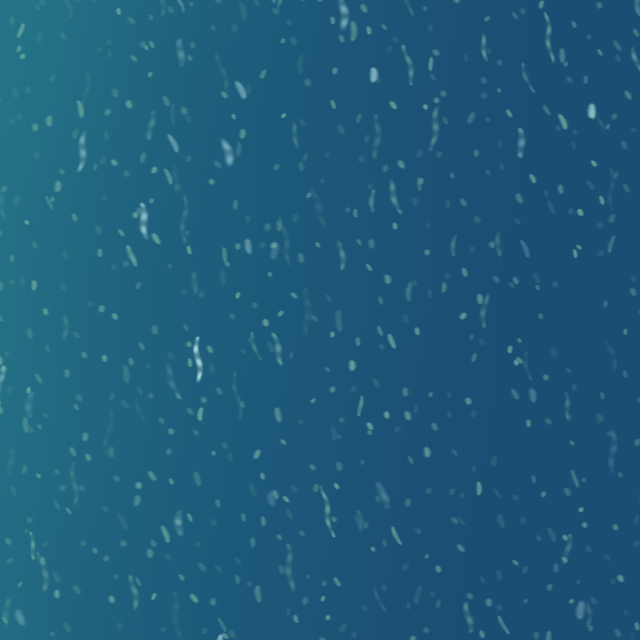
A WebGL 1 fragment shader for this texture:

```glsl
precision highp float;
uniform vec2 u_resolution;

const vec3 TEAL = vec3(0.14, 0.45, 0.525);
const vec3 SEA_BLUE = vec3(0.125, 0.385, 0.495);
const vec3 MID_BLUE = vec3(0.11, 0.345, 0.475);
const vec3 DEEP_BLUE = vec3(0.105, 0.305, 0.45);
const vec3 DROP_GREEN = vec3(0.42, 0.66, 0.62);
const vec3 DROP_PALE = vec3(0.70, 0.88, 0.88);

float hash(vec2 p) {
  vec3 q = fract(vec3(p.xyx) * vec3(0.1031, 0.1030, 0.0973));
  q += dot(q, q.yzx + 33.33);
  return fract((q.x + q.y) * q.z);
}

vec2 hash2(vec2 p) {
  return vec2(hash(p), hash(p + 57.3));
}

// Slow layered sines for uneven light
float drift(vec2 p) {
  return sin(p.x * 5.0 + 2.0 * sin(p.y * 4.0)) * 0.5
       + sin(p.y * 11.0 + 1.5 * sin(p.x * 9.0)) * 0.3
       + sin(p.x * 23.0 - p.y * 19.0) * 0.1;
}

vec3 waterColor(vec2 uv) {
  float depth = uv.x - 0.13 * (uv.y - 0.5) + 0.025 * drift(uv);
  vec3 color = mix(TEAL, SEA_BLUE, smoothstep(-0.08, 0.26, depth));
  color = mix(color, MID_BLUE, smoothstep(0.16, 0.50, depth));
  return mix(color, DEEP_BLUE, smoothstep(0.36, 0.85, depth));
}

// One rounded, bent streak broken into beads along its length
float streak(vec2 d, float halfLength, float width, float slant, float phase) {
  float bend = slant * d.y + 0.0025 * sin(d.y * 110.0 + phase);
  float taper = 1.0 - 0.35 * smoothstep(0.0, halfLength + width, abs(d.y));
  vec2 q = vec2(d.x - bend, max(abs(d.y) - halfLength, 0.0));
  float body = 1.0 - smoothstep(0.15, 1.25, length(q) / (width * taper));
  float bead = 0.5 + 0.5 * sin(d.y * 300.0 + phase * 3.0);
  float beading = 0.65 * smoothstep(0.008, 0.02, halfLength);
  return body * mix(1.0, bead, beading);
}

// Cells that each may hold one streak at a random place
float streakLayer(vec2 uv, vec2 cells, float maxHalf, float width,
                  float density, float seed) {
  vec2 home = floor(uv * cells);
  float cover = 0.0;
  for (int y = -1; y <= 1; y++) {
    for (int x = -1; x <= 1; x++) {
      vec2 cell = home + vec2(float(x), float(y));
      vec2 key = cell + seed;
      vec2 center = (cell + hash2(key)) / cells;
      vec2 shape = hash2(key + 113.0);
      vec2 look = hash2(key + 211.0);
      float present = step(hash(key + 307.0), density);
      float halfLength = maxHalf * mix(0.2, 1.0, shape.x * shape.x);
      float slant = mix(-0.38, 0.16, shape.y);
      float size = width * mix(0.75, 1.2, look.x);
      float light = mix(0.2, 1.0, look.y * look.y);
      float mark = streak(uv - center, halfLength, size, slant, look.x * 40.0);
      cover = max(cover, present * light * mark);
    }
  }
  return cover;
}

void main() {
  vec2 uv = gl_FragCoord.xy / u_resolution;
  vec3 color = waterColor(uv);

  // Fine drops, then beaded trails, then the few bright streaks
  float drops = streakLayer(uv, vec2(31.0, 27.0), 0.005, 0.0058, 0.62, 11.0);
  float trails = streakLayer(uv, vec2(15.0, 10.0), 0.038, 0.0058, 0.62, 401.0);
  float bright = streakLayer(uv, vec2(7.0, 6.0), 0.034, 0.0075, 0.60, 809.0);

  color = mix(color, DROP_GREEN, 0.85 * max(drops, trails));
  color = mix(color, DROP_PALE, 0.95 * bright);
  gl_FragColor = vec4(color, 1.0);
}
```
